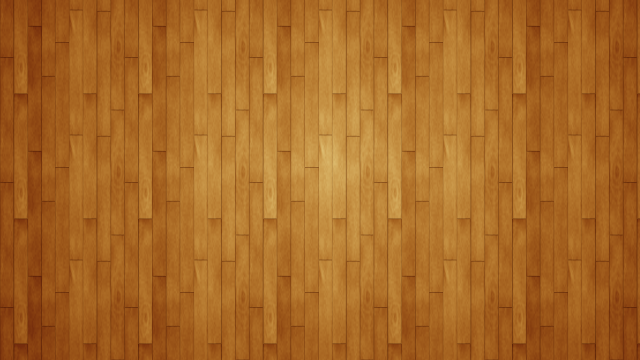
A WebGL 2 fragment shader for this texture:

```glsl
#version 300 es
precision highp float;
// Strip parquet: a tile of nine staggered boards repeats across and down.
// Each board has its own tone, stain and grain, cut by thin dark seams;
// a broad glow around the middle fades to deep brown at the borders.
uniform vec2 u_resolution;
out vec4 fragColor;

// Lengths are fractions of the canvas height.
const float BOARD_WIDTH = 0.03847;
const float BOARD_LENGTH = 0.3472;
const float FIRST_SEAM = 0.0769;
const float SEAM_WIDTH = 0.0022;

// Per board: end joint, tone, stain at its start, knot position (0 = none).
const vec4 BOARDS[9] = vec4[9](
  vec4(0.21, -0.22, 0.20, 0.0),
  vec4(0.61, -0.05, 0.12, 0.0),
  vec4(0.34,  0.00, 0.05, 0.0),
  vec4(0.08,  0.15, 0.00, 0.0),
  vec4(0.75,  0.11, 0.32, 0.0),
  vec4(0.09,  0.06, 0.05, 0.0),
  vec4(0.88, -0.01, 0.08, 0.49),
  vec4(0.46, -0.08, 0.16, 0.0),
  vec4(0.75,  0.17, 0.52, 0.80));

float hash(vec2 p) {
  vec3 q = fract(p.xyx * 0.1031);
  q += dot(q, q.yzx + 33.33);
  return fract((q.x + q.y) * q.z);
}

float noise(vec2 p) {
  vec2 cell = floor(p), f = fract(p);
  f = f * f * (3.0 - 2.0 * f);
  return mix(mix(hash(cell), hash(cell + vec2(1, 0)), f.x),
             mix(hash(cell + vec2(0, 1)), hash(cell + vec2(1, 1)), f.x), f.y);
}

// Share of a pixel covered by a line, given the distance to its centre.
float lineCover(float dist, float width, float pixel) {
  float lo = max(dist - 0.5 * pixel, -0.5 * width);
  float hi = min(dist + 0.5 * pixel, 0.5 * width);
  return clamp((hi - lo) / pixel, 0.0, 1.0);
}

// Blotches, long streaks and short pores; centred on zero.
float grain(vec2 uv, float seed) {
  vec2 offset = vec2(seed * 23.0, seed * 41.0);
  float blotch = noise(uv * vec2(1.5, 7.0) + offset) - 0.5;
  float streak = noise(uv * vec2(6.0, 9.0) + offset + 7.0) - 0.5;
  float pores = noise(uv * vec2(12.0, 55.0) + offset + 13.0) - 0.5;
  return 0.32 * blotch + 0.20 * streak + 0.17 * pores;
}

// Stretched growth rings around a dark core.
float knot(vec2 uv, float position, float seed) {
  vec2 q = vec2(uv.x - 0.55, (uv.y - position) * 3.2);
  float r = length(q) + 0.12 * noise(uv * vec2(3.0, 14.0) + seed);
  return 0.13 * sin(r * 30.0) * exp(-1.8 * r) - 0.30 * exp(-30.0 * r * r);
}

// A short pale sliver with a dark edge.
float split(vec2 uv, float position) {
  float bend = 0.25 + 1.6 * (uv.y - position);
  float fade = exp(-pow((uv.y - position) * 14.0, 2.0));
  float side = (uv.x - bend) * 9.0;
  return fade * (0.3 * exp(-side * side) - 0.35 * exp(-pow(side + 1.5, 2.0)));
}

// Brown to honey as warmth goes from 0 to about 1.25.
vec3 woodColour(float warmth) {
  return vec3(0.55, 0.27, 0.07) + warmth * vec3(0.22, 0.24, 0.08)
       + warmth * warmth * vec3(-0.02, 0.02, 0.08);
}

void main() {
  vec2 canvas = gl_FragCoord.xy / u_resolution;
  float pixel = 1.0 / u_resolution.y;
  vec2 p = vec2(gl_FragCoord.x * pixel, 1.0 - canvas.y);

  // Locate the board, and the point within it from 0 to 1.
  float column = (p.x - FIRST_SEAM) / BOARD_WIDTH;
  float index = mod(floor(column), 9.0);
  int id = int(index + 0.5) % 9;
  vec4 board = BOARDS[id];
  vec2 uv = vec2(fract(column), fract(p.y / BOARD_LENGTH - board.x));

  // Glow, then the wear and figure of the board.
  float glow = 1.29 - 2.0 * length((canvas - vec2(0.52, 0.56)) * vec2(1.0, 0.75));
  float warmth = glow + board.y + grain(uv, index + 1.0);
  warmth -= board.z * exp(-6.0 * uv.y) * (0.6 + 0.8 * noise(uv * vec2(3.0, 16.0) + index));
  if (board.w > 0.0) warmth += knot(uv, board.w, index);
  if (id == 3) warmth += split(uv, 0.1);

  // Seams between columns and joints between board ends.
  float side = min(uv.x, 1.0 - uv.x) * BOARD_WIDTH;
  float end = min(uv.y, 1.0 - uv.y) * BOARD_LENGTH;
  float edge = mod(floor(column + 0.5), 9.0);
  float seamDepth = 0.25 + 0.5 * hash(vec2(edge, 5.0));
  float seam = max(lineCover(side, SEAM_WIDTH, pixel) * seamDepth,
                   lineCover(end, SEAM_WIDTH, pixel) * 0.65);
  warmth -= 0.08 * exp(-min(side, end) / 0.002);

  vec3 colour = woodColour(max(warmth, -0.4));
  colour = mix(colour, colour * vec3(0.58, 0.44, 0.30), seam);
  fragColor = vec4(colour, 1.0);
}
```
